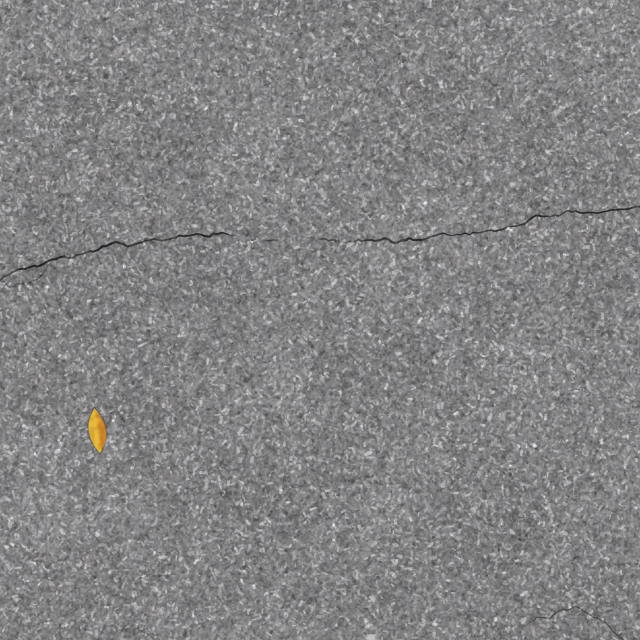
A WebGL 2 fragment shader for this texture:

```glsl
#version 300 es
precision highp float;
// Worn grey asphalt: layers of short, randomly turned stone flecks over fine noise,
// crossed by a thin meandering crack, with a faint corner crack, a few dark pits,
// pale chips and one small yellow leaf.

uniform vec2 u_resolution;
out vec4 fragColor;

const float PI = 3.14159;
const vec3 ASPHALT_TINT = vec3(1.0, 0.995, 1.005);
const vec3 LEAF_YELLOW = vec3(0.88, 0.70, 0.22);
const vec3 LEAF_ORANGE = vec3(0.76, 0.45, 0.13);

// Integer hash of a lattice cell, three values in 0..1
vec3 hash3(vec2 cell, float seed) {
    uvec3 v = uvec3(ivec3(cell, seed)) * 1664525u + 1013904223u;
    v.x += v.y * v.z; v.y += v.z * v.x; v.z += v.x * v.y;
    v ^= v >> 16u;
    v.x += v.y * v.z; v.y += v.z * v.x; v.z += v.x * v.y;
    return vec3(v >> 8u) / 16777216.0;
}

float noise(vec2 p, float seed) {
    vec2 i = floor(p), f = fract(p);
    f = f * f * (3.0 - 2.0 * f);
    float low = mix(hash3(i, seed).x, hash3(i + vec2(1, 0), seed).x, f.x);
    float high = mix(hash3(i + vec2(0, 1), seed).x, hash3(i + vec2(1, 1), seed).x, f.x);
    return mix(low, high, f.y);
}

// Tone shift from one layer of scattered capsule-shaped flecks
float flecks(vec2 p, float count, float seed, float px) {
    vec2 g = p * count, base = floor(g);
    float soft = max(0.6 * px * count, 0.12), tone = 0.0;
    for (int y = -1; y <= 1; y++)
    for (int x = -1; x <= 1; x++) {
        vec2 cell = base + vec2(x, y);
        vec3 place = hash3(cell, seed), kind = hash3(cell, seed + 1.0);
        vec2 q = g - cell - place.xy;
        float angle = place.z * PI, c = cos(angle), s = sin(angle);
        q = vec2(c * q.x + s * q.y, c * q.y - s * q.x);
        float halfLength = mix(0.15, 0.5, kind.y);
        q.x -= clamp(q.x, -halfLength, halfLength);
        float d = length(q) - mix(0.17, 0.32, kind.z);
        float shade = mix(-0.08, 0.12, kind.x) + 0.10 * pow(kind.x, 14.0);
        tone = mix(tone, shade, 1.0 - smoothstep(-soft, soft, d));
    }
    return tone;
}

// Sideways wander of a crack, coarse to fine
float meander(float x, float seed) {
    return 0.016 * (noise(vec2(x * 17.0, 0.5), seed) - 0.5)
         + 0.010 * (noise(vec2(x * 55.0, 0.5), seed + 1.0) - 0.5)
         + 0.005 * (noise(vec2(x * 150.0, 0.5), seed + 2.0) - 0.5);
}

float mainCrackHeight(float x) {
    float bump = (x - 0.86) / 0.06;
    return 0.577 + 0.1 * x + 0.02 * sin(2.0 * PI * x)
         - 0.012 * exp(-25.0 * x) + 0.014 * exp(-bump * bump) + meander(x, 11.0);
}

// Coverage of the line where offset is zero
float crackLine(float offset, float halfWidth, float px) {
    float slope = length(vec2(dFdx(offset), dFdy(offset))) / px;
    float d = abs(offset) / max(slope, 0.001);
    return 1.0 - smoothstep(halfWidth - 0.7 * px, halfWidth + 0.7 * px, d);
}

float span(float x, float start, float end, float fade) {
    return smoothstep(start - fade, start + fade, x) * (1.0 - smoothstep(end - fade, end + fade, x));
}

float spot(vec2 p, vec2 center, float radius) {
    float d = length(p - center) + 0.4 * radius * (noise(p * 250.0, 31.0) - 0.5);
    return 1.0 - smoothstep(0.4 * radius, 1.3 * radius, d);
}

float cracks(vec2 p, float px) {
    float h = mainCrackHeight(p.x);
    float broken = smoothstep(0.35, 0.6, noise(vec2(p.x * 45.0, 0.5), 21.0));
    float gap = span(p.x, 0.36, 0.57, 0.015);
    float strength = mix(0.72 + 0.28 * broken, 0.65 * broken, gap);
    float width = mix(0.0009, 0.0019, noise(vec2(p.x * 30.0, 0.5), 22.0));
    float dark = strength * crackLine(p.y - h, width, px);

    float loopDrop = 0.026 * sin(PI * p.x / 0.085) + meander(p.x, 41.0);
    dark = max(dark, 0.55 * span(p.x, 0.0, 0.08, 0.005) * crackLine(p.y - h + loopDrop, 0.0008, px));

    float hair = p.y - 0.64 - 0.8 * (p.x - 0.36) - meander(p.x, 51.0);
    dark = max(dark, 0.25 * span(p.x, 0.36, 0.42, 0.01) * crackLine(hair, 0.0007, px));

    float side = p.x - 0.9;
    float corner = p.y - 0.054 + max(-0.35 * side, 0.75 * side) - meander(p.x, 61.0);
    return max(dark, 0.6 * span(p.x, 0.83, 0.98, 0.01) * crackLine(corner, 0.001, px));
}

void main() {
    float px = 1.0 / min(u_resolution.x, u_resolution.y);
    vec2 p = gl_FragCoord.xy * px;

    // Stone grain and broad wear
    float tone = 0.495 + 0.035 * (noise(p * 5.0, 1.0) - 0.5) + 0.03 * (noise(p * 24.0, 2.0) - 0.5);
    tone += 0.12 * (noise(p * 330.0, 3.0) - 0.5) + 0.09 * (noise(p * 170.0, 4.0) - 0.5);
    tone += flecks(p, 115.0, 5.0, px) + flecks(p, 165.0, 7.0, px);
    vec3 color = tone * ASPHALT_TINT + 0.012 * (noise(p * 90.0, 9.0) - 0.5) * vec3(1, 0, -1);

    // Cracks, pits and pale chips
    color *= 1.0 - 0.68 * cracks(p, px);
    float pits = max(spot(p, vec2(0.165, 0.88), 0.005), spot(p, vec2(0.385, 0.407), 0.006));
    color = mix(color, vec3(0.27), 0.7 * pits);
    float chips = max(spot(p, vec2(0.58, 0.001), 0.009), spot(p, vec2(0.353, 0.61), 0.004));
    color = mix(color, vec3(0.82), 0.8 * chips);

    // Leaf with a soft shadow and a browned side
    vec2 q = p - vec2(0.152, 0.327);
    q.x += 0.12 * q.y;
    float along = q.y / 0.035;
    float edge = abs(q.x) - 0.0135 * (1.0 - along * along);
    color *= 1.0 - 0.3 * (1.0 - smoothstep(0.0, 0.004, edge));
    float browned = smoothstep(-0.001, 0.008, q.x + 0.008 * (noise(p * 120.0, 71.0) - 0.5));
    vec3 leaf = mix(LEAF_YELLOW, LEAF_ORANGE, 0.8 * browned) * (0.92 + 0.16 * noise(p * 200.0, 72.0));
    color = mix(color, leaf, 1.0 - smoothstep(-px, px, edge));

    fragColor = vec4(color, 1.0);
}
```
